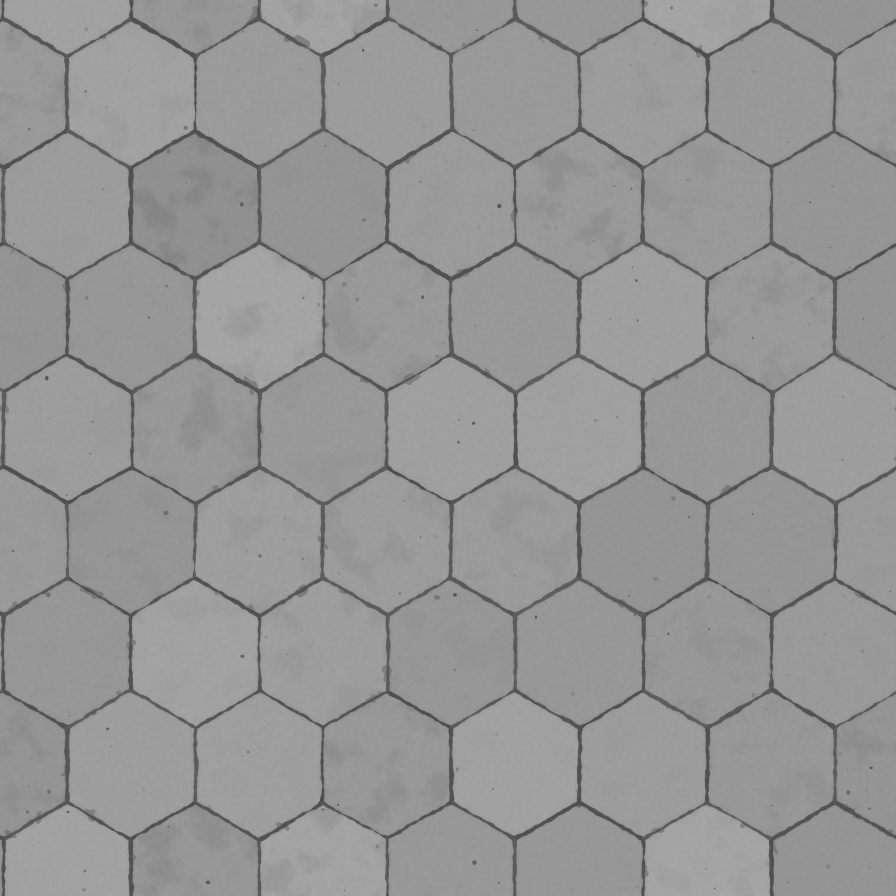
A Shadertoy shader for this texture:

```glsl
// Worn grey hexagonal floor tiles with thin dark joints, repeating seamlessly.

const vec2 REPEATS = vec2(7.0, 8.0);        // tiles across, rows up
const vec2 GRID_SHIFT = vec2(0.025, 0.17);  // in tiles and rows
const vec3 TILE_COLOR = vec3(0.595);
const vec3 JOINT_COLOR = vec3(0.31);
const vec3 CHIP_COLOR = vec3(0.42);
const float TILE_VARIATION = 0.045;         // brightness spread between tiles
const float MOTTLE = 0.055;                 // cloudy staining inside a tile
const float GRAIN = 0.014;
const float JOINT_MIN = 0.007;              // half widths, in tile widths
const float JOINT_MAX = 0.015;
const float JOINT_ROUGHNESS = 0.009;
const float WARP = 0.018;                   // wander of the joints
const float PIT_CELLS = 46.0;
const float PIT_CHANCE = 0.17;
const float ROW = 0.8660254;                // row pitch of a unit hexagon

vec3 hash3(vec2 p, float seed) {
    vec3 v = fract(vec3(p, seed + 1.7).xyz * vec3(0.1031, 0.1030, 0.0973));
    v += dot(v, v.yzx + 33.33);
    return fract((v.xxy + v.yzz) * v.zyx);
}

// Gradient noise over the unit canvas, wrapping at its borders.
float noise(vec2 uv, float frequency, float seed) {
    vec2 p = uv * frequency;
    vec2 cell = floor(p), f = p - cell;
    vec2 s = f * f * f * (f * (f * 6.0 - 15.0) + 10.0);
    vec4 corner;
    for (int i = 0; i < 4; i++) {
        vec2 o = vec2(i & 1, i >> 1);
        float a = 6.2831853 * hash3(mod(cell + o, frequency), seed).x;
        corner[i] = dot(vec2(cos(a), sin(a)), f - o);
    }
    return mix(mix(corner.x, corner.y, s.x), mix(corner.z, corner.w, s.x), s.y);
}

float fbm(vec2 uv, float frequency, float seed) {
    float sum = 0.0, gain = 1.0;
    for (int i = 0; i < 4; i++) {
        sum += gain * noise(uv, frequency, seed + float(i));
        frequency *= 2.0;
        gain *= 0.55;
    }
    return sum;
}

// Centre of the hexagon holding p: the nearer of two offset lattices.
vec2 hexCenter(vec2 p) {
    vec2 period = vec2(1.0, 2.0 * ROW);
    vec2 shiftA = vec2(0.5, 0.0), shiftB = vec2(0.0, ROW);
    vec2 a = round((p - shiftA) / period) * period + shiftA;
    vec2 b = round((p - shiftB) / period) * period + shiftB;
    return distance(p, a) < distance(p, b) ? a : b;
}

// Scattered small pits, one at most per cell; returns their darkness.
float pits(vec2 uv, float pixel) {
    vec2 p = uv * PIT_CELLS;
    vec2 cell = floor(p);
    vec3 place = hash3(cell, 41.0), look = hash3(cell, 59.0);
    vec2 d = p - cell - mix(vec2(0.25), vec2(0.75), place.xy);
    d.x *= mix(0.7, 1.4, look.x);
    float radius = mix(0.025, 0.12, look.y * look.y * look.y);
    float soft = pixel * PIT_CELLS * 0.7;
    float spot = 1.0 - smoothstep(radius - soft, radius + soft, length(d));
    return spot * step(place.z, PIT_CHANCE) * mix(0.06, 0.45, look.z * look.z);
}

void mainImage(out vec4 fragColor, in vec2 fragCoord) {
    vec2 uv = fragCoord / iResolution.xy;
    float pixel = 1.0 / min(iResolution.x, iResolution.y);
    float soft = 0.75 * pixel * REPEATS.x;

    // Slightly irregular hexagon grid
    vec2 p = (uv * REPEATS - GRID_SHIFT) * vec2(1.0, ROW);
    p += WARP * vec2(noise(uv, 10.0, 3.0), noise(uv, 10.0, 5.0));
    p += 0.008 * vec2(noise(uv, 70.0, 7.0), noise(uv, 70.0, 9.0));
    vec2 center = hexCenter(p);
    vec2 d = p - center;
    vec2 tileId = mod(round(center * vec2(2.0, 1.0 / ROW)), vec2(2.0, 1.0) * REPEATS);
    vec3 tile = hash3(tileId, 11.0);

    // Nearest side, named by its midpoint so both neighbours agree
    float angle = round(atan(d.y, d.x) / 1.0471976) * 1.0471976;
    vec2 normal = vec2(cos(angle), sin(angle));
    float edge = 0.5 - dot(d, normal);
    vec2 sideId = round((center + 0.5 * normal) * vec2(4.0, 2.0 / ROW));
    vec3 side = hash3(mod(sideId, vec2(4.0, 2.0) * REPEATS), 23.0);

    // Tile face: own tone, clouds, fine grain and pits
    float tone = (tile.x + tile.y - 1.0) * TILE_VARIATION;
    float cloud = fbm(uv, 20.0, floor(tile.z * 90.0));
    float stain = smoothstep(-0.1, 0.55, cloud) * mix(0.15, 1.0, tile.z * tile.z);
    tone += 0.012 * cloud - MOTTLE * stain + 0.01;
    tone += GRAIN * noise(uv, 190.0, 31.0);
    vec3 color = (TILE_COLOR + tone) * (1.0 - pits(uv, pixel));

    // Worn rim and occasional chips
    float wear = noise(uv, 34.0, 37.0);
    color *= 1.0 - 0.07 * (1.0 - smoothstep(0.0, 0.045, edge)) * (0.7 + wear);
    float chipWidth = 0.055 * smoothstep(0.28, 0.6, wear + 0.25 * noise(uv, 130.0, 43.0));
    float chip = 1.0 - smoothstep(chipWidth - soft, chipWidth + soft, edge);
    color = mix(color, CHIP_COLOR, 0.6 * chip * step(0.004, chipWidth));

    // Joint: width and depth vary by side, with ragged borders
    float halfWidth = mix(JOINT_MIN, JOINT_MAX, sqrt(side.x));
    halfWidth += JOINT_ROUGHNESS * (noise(uv, 48.0, 47.0) + noise(uv, 150.0, 53.0));
    halfWidth += 0.006 * smoothstep(0.53, 0.577, length(d));
    float joint = 1.0 - smoothstep(halfWidth - soft, halfWidth + soft, edge);
    color = mix(color, JOINT_COLOR, joint * mix(0.78, 1.0, side.y));

    fragColor = vec4(color, 1.0);
}
```
